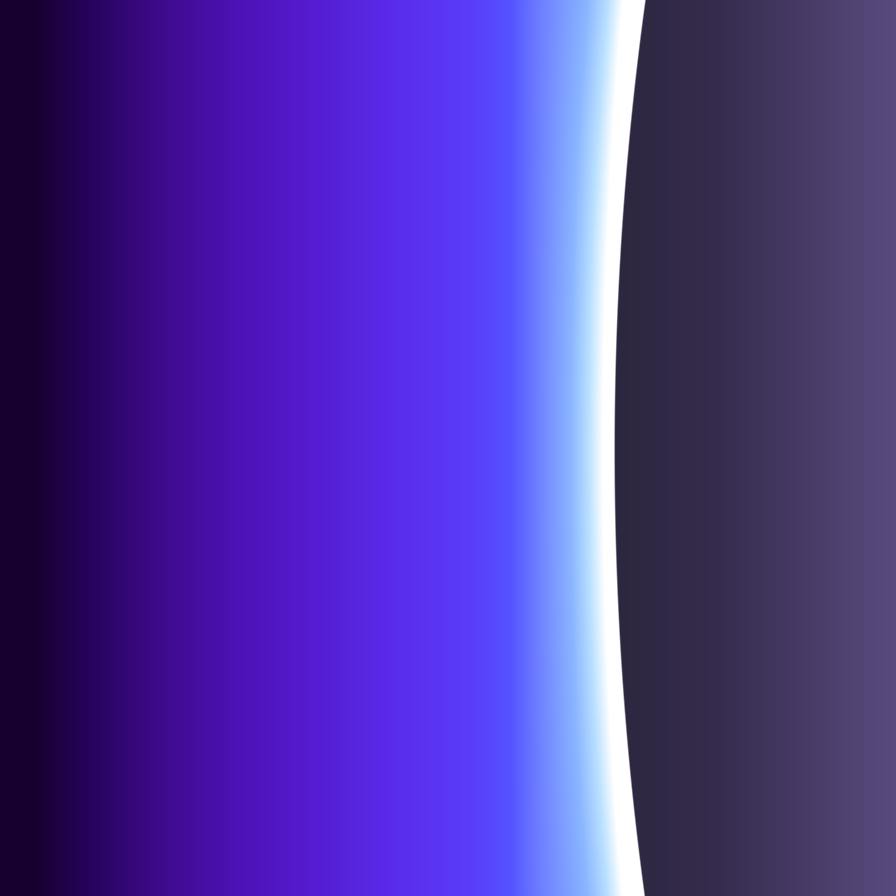
This background is drawn by a WebGL 1 fragment shader. Its source:

```glsl
precision highp float;

uniform vec2 u_resolution;

// Planet disc: leftmost rim point, height of its centre, radius
const float RIM_X = 0.686;
const float RIM_Y = 0.497;
const float RADIUS = 3.69;

// How far the glow follows the curve of the rim, and where it starts to
const float GLOW_BEND = 0.65;
const float BEND_START = 0.57;

// Sky colours from deep space to the rim
const vec3 SPACE = vec3(0.090, 0.000, 0.190);
const vec3 DUSK = vec3(0.150, 0.010, 0.360);
const vec3 PURPLE = vec3(0.240, 0.040, 0.550);
const vec3 VIOLET = vec3(0.305, 0.070, 0.720);
const vec3 INDIGO = vec3(0.335, 0.115, 0.830);
const vec3 ROYAL = vec3(0.350, 0.180, 0.930);
const vec3 ELECTRIC = vec3(0.355, 0.240, 0.975);
const vec3 BLUE = vec3(0.330, 0.325, 1.000);
const vec3 AZURE = vec3(0.430, 0.500, 1.000);
const vec3 SKY = vec3(0.540, 0.710, 1.000);
const vec3 PALE = vec3(0.730, 0.880, 1.000);
const vec3 WHITE = vec3(1.0);

// Planet colours from the rim to the right side
const vec3 SHADOW = vec3(0.170, 0.150, 0.245);
const vec3 SLATE = vec3(0.210, 0.170, 0.300);
const vec3 MAUVE = vec3(0.280, 0.230, 0.400);
const vec3 LILAC = vec3(0.350, 0.290, 0.490);

// Linear ramp that moves to the next colour between two places
vec3 blend(vec3 base, vec3 next, float from, float to, float x) {
  return mix(base, next, clamp((x - from) / (to - from), 0.0, 1.0));
}

vec3 skyColor(float x) {
  vec3 c = blend(SPACE, DUSK, 0.040, 0.100, x);
  c = blend(c, PURPLE, 0.100, 0.180, x);
  c = blend(c, VIOLET, 0.180, 0.270, x);
  c = blend(c, INDIGO, 0.270, 0.360, x);
  c = blend(c, ROYAL, 0.360, 0.450, x);
  c = blend(c, ELECTRIC, 0.450, 0.530, x);
  c = blend(c, BLUE, 0.530, 0.570, x);
  c = blend(c, AZURE, 0.570, 0.600, x);
  c = blend(c, SKY, 0.600, 0.637, x);
  c = blend(c, PALE, 0.637, 0.657, x);
  return blend(c, WHITE, 0.657, 0.673, x);
}

vec3 planetColor(float x) {
  vec3 c = blend(SHADOW, SLATE, 0.690, 0.800, x);
  c = blend(c, MAUVE, 0.800, 0.900, x);
  return blend(c, LILAC, 0.900, 1.000, x);
}

void main() {
  vec2 uv = gl_FragCoord.xy / u_resolution;
  float pixel = 1.0 / min(u_resolution.x, u_resolution.y);

  // Horizontal distance past the curved rim
  float dy = uv.y - RIM_Y;
  float curve = RADIUS - sqrt(RADIUS * RADIUS - dy * dy);
  float rimDistance = uv.x - RIM_X - curve;

  // Bend the brightest part of the glow along the rim
  float bend = GLOW_BEND * smoothstep(BEND_START, RIM_X, uv.x);
  vec3 sky = skyColor(uv.x - curve * bend);

  // Planet over sky with a smooth edge
  float planet = smoothstep(-pixel, pixel, rimDistance);
  gl_FragColor = vec4(mix(sky, planetColor(uv.x), planet), 1.0);
}
```
